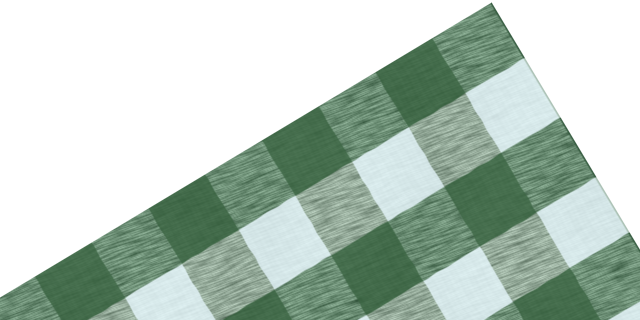
This pattern is drawn by a Shadertoy shader. Its source:

```glsl
const vec2 CORNER = vec2(1.5365, 0.992);      // cloth corner, in canvas heights
const vec2 ALONG = vec2(-0.8575, -0.5145);    // down the long hem, to the left
const vec2 ACROSS = vec2(0.5145, -0.8575);    // down the short hem, to the right
const vec2 CHECK = vec2(0.2068, 0.2094);      // check size along and across
const float FIRST_EXTRA = 0.0104;             // extra width of the outer column
const float ROW_DRIFT = 0.037;                // uneven row heights, in checks
const float HEM_WIDTH = 0.005;
const float STREAK_ANGLE = 0.36;              // tilt of the slubs, radians
const vec2 STREAK_FREQ = vec2(15.0, 165.0);   // slubs per canvas height
const float MIXED_CONTRAST = 0.36;
const float PLAIN_CONTRAST = 0.06;
const float THREAD_CONTRAST = 0.016;

const vec3 BACKDROP = vec3(1.0);
const vec3 PALE = vec3(0.835, 0.905, 0.91);
const vec3 GREY = vec3(0.565, 0.65, 0.585);
const vec3 MEDIUM = vec3(0.40, 0.535, 0.435);
const vec3 DARK = vec3(0.262, 0.42, 0.292);
const vec3 HEM_PALE = vec3(0.64, 0.73, 0.67);
const vec3 HEM_DARK = vec3(0.19, 0.34, 0.23);

vec2 hash2(vec2 p) {
    vec3 q = fract(p.xyx * vec3(0.1031, 0.1030, 0.0973));
    q += dot(q, q.yzx + 33.33);
    return fract((q.xx + q.yz) * q.zy);
}

// Distance to the nearest scattered point
float cellular(vec2 p) {
    vec2 cell = floor(p);
    float nearest = 2.0;
    for (int y = -1; y <= 1; y++) {
        for (int x = -1; x <= 1; x++) {
            vec2 c = cell + vec2(x, y);
            nearest = min(nearest, length(c + hash2(c + 200.0) - p));
        }
    }
    return nearest;
}

// 1 in odd bands, 0 in even bands
float oddBand(float x, float blur) {
    float wave = abs(mod(x + 0.5, 2.0) - 1.0);
    return smoothstep(0.5 - blur, 0.5 + blur, wave);
}

// Long, thin light and dark slubs around zero
float slubs(vec2 p) {
    float c = cos(STREAK_ANGLE), s = sin(STREAK_ANGLE);
    vec2 q = vec2(c * p.x + s * p.y, c * p.y - s * p.x);
    q.y += 0.0015 * sin(q.x * 23.0 + 2.0 * sin(q.y * 17.0));
    float fine = cellular(q * STREAK_FREQ);
    float broad = cellular(q * STREAK_FREQ * vec2(0.6, 0.45) + 37.0);
    return 0.47 - mix(fine, broad, 0.35);
}

// Fine crossing threads from layered sines
float threads(vec2 cloth) {
    float warp = sin(cloth.x * 410.0 + 2.0 * sin(cloth.y * 31.0))
               + sin(cloth.x * 173.0 + sin(cloth.y * 19.0));
    float weft = sin(cloth.y * 367.0 + 2.0 * sin(cloth.x * 27.0))
               + sin(cloth.y * 149.0 + sin(cloth.x * 13.0));
    return 0.5 * (warp + weft);
}

void mainImage(out vec4 fragColor, in vec2 fragCoord) {
    vec2 p = fragCoord / iResolution.y;
    float pixel = 1.0 / iResolution.y;
    vec2 cloth = vec2(dot(p - CORNER, ALONG), dot(p - CORNER, ACROSS));

    // Check coordinates with loosely woven borders
    vec2 check = (cloth - vec2(FIRST_EXTRA, 0.0)) / CHECK;
    check.y += ROW_DRIFT * sin(1.5708 * check.y);
    check += 0.006 * sin(cloth.yx * 47.0 + 2.0 * sin(cloth.yx * 21.0));
    check = max(check, 0.1);
    vec2 blur = pixel / CHECK;
    float greenColumn = oddBand(check.x, blur.x);
    float greenRow = 1.0 - oddBand(check.y, blur.y);

    // Dyed checks
    vec3 color = mix(mix(PALE, GREY, greenColumn),
                     mix(MEDIUM, DARK, greenColumn), greenRow);

    // Woven texture, strongest where the two yarns mix
    float mixed = abs(greenRow - greenColumn);
    color += slubs(p) * mix(PLAIN_CONTRAST, MIXED_CONTRAST, mixed);
    color += threads(cloth) * THREAD_CONTRAST * (0.5 + 0.5 * mixed);
    color += 0.008 * sin(cloth.x * 9.0 + 2.0 * sin(cloth.y * 7.0));

    // Turned hem on the short side
    float hem = 1.0 - smoothstep(HEM_WIDTH - pixel, HEM_WIDTH + pixel, cloth.x);
    color = mix(color, mix(HEM_PALE, HEM_DARK, greenRow), 0.85 * hem);

    // Cloth outline
    float inside = min(cloth.x, cloth.y);
    float cover = smoothstep(-0.7 * pixel, 0.7 * pixel, inside);
    fragColor = vec4(mix(BACKDROP, color, cover), 1.0);
}
```
